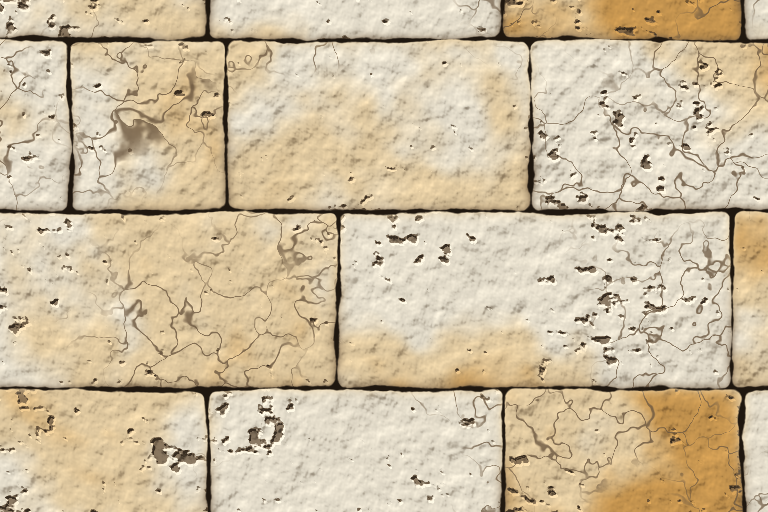
Reproduce this texture procedurally as a WebGL 2 fragment shader.

```glsl
#version 300 es
precision highp float;
// Sunlit wall of weathered limestone blocks with thin dark joints, pits and cracks.
uniform vec2 u_resolution;
out vec4 fragColor;

const vec3 PALE = vec3(0.89, 0.86, 0.79);
const vec3 TAN = vec3(0.87, 0.78, 0.62);
const vec3 OCHRE = vec3(0.77, 0.58, 0.31);
const vec3 SHADE = vec3(0.66, 0.61, 0.53);
const vec3 BROWN = vec3(0.42, 0.34, 0.25);
const vec3 GAP = vec3(0.12, 0.09, 0.06);

struct Stone { vec2 center; vec2 halfSize; float warmth; float seed; };

float hash(vec2 p) {
  return fract(sin(dot(p, vec2(127.1, 311.7))) * 43758.5453);
}

float noise(vec2 p) {
  vec2 i = floor(p), f = fract(p);
  f = f * f * (3.0 - 2.0 * f);
  return mix(mix(hash(i), hash(i + vec2(1, 0)), f.x),
             mix(hash(i + vec2(0, 1)), hash(i + vec2(1, 1)), f.x), f.y);
}

float fbm(vec2 p) {
  float sum = 0.0, amp = 0.533;
  for (int i = 0; i < 4; i++) {
    sum += amp * noise(p);
    p = mat2(1.6, 1.2, -1.2, 1.6) * p + 7.3;
    amp *= 0.5;
  }
  return sum;
}

// Gap between the two nearest cell points: zero along a crack.
float crackDistance(vec2 p) {
  vec2 cell = floor(p);
  float near = 9.0, next = 9.0;
  for (int y = -1; y <= 1; y++)
    for (int x = -1; x <= 1; x++) {
      vec2 c = cell + vec2(x, y);
      float d = length(c + vec2(hash(c), hash(c + 41.7)) - p);
      next = min(next, max(near, d));
      near = min(near, d);
    }
  return next - near;
}

float roundBox(vec2 p, vec2 halfSize, float radius) {
  vec2 q = abs(p) - halfSize + radius;
  return length(max(q, 0.0)) + min(max(q.x, q.y), 0.0) - radius;
}

// Picks the block between neighbouring joints of one course.
Stone stoneInCourse(vec2 p, float aspect, vec2 span, vec4 joints, vec4 warmth, float seed) {
  float left = -1.0, right = 1.27, warm = 0.0, index = 0.0;
  for (int i = 0; i < 4; i++) {
    float joint = joints[i];
    if (joint <= p.x / aspect) { left = joint; warm = warmth[i]; index = float(i); }
    else right = min(right, joint);
  }
  vec2 low = vec2(left * aspect, span.x), high = vec2(right * aspect, span.y);
  return Stone(0.5 * (low + high), 0.5 * (high - low), warm, seed + index * 5.7);
}

Stone findStone(vec2 p, float aspect) {
  if (p.y > 0.24 && p.y < 0.588)
    return stoneInCourse(p, aspect, vec2(0.24, 0.588), vec4(-0.049, 0.439, 0.951, 1.439),
                         vec4(0.42, 0.2, 0.6, 0.0), 31.0);
  if (p.y >= 0.588 && p.y < 0.922)
    return stoneInCourse(p, aspect, vec2(0.588, 0.922), vec4(-0.309, 0.092, 0.294, 0.691),
                         vec4(0.1, 0.3, 0.46, 0.22), 67.0);
  float base = p.y < 0.24 ? -0.078 : 0.922;
  return stoneInCourse(p, aspect, vec2(base, base + 0.318), vec4(-0.033, 0.27, 0.655, 0.967),
                       vec4(0.24, 0.06, 0.95, 0.1), 13.0);
}

// Pits gather where the coarse noise is high.
float pitDepth(vec2 p) {
  float cluster = smoothstep(0.38, 0.68, fbm(p * 6.0 + 19.0));
  float limit = mix(0.75, 0.59, cluster);
  return smoothstep(limit, limit + 0.1, fbm(p * vec2(38.0, 50.0)));
}

float relief(vec2 p) {
  return 0.7 * fbm(p * 9.0 + 3.0) + 0.5 * fbm(p * 34.0) - 0.35 * pitDepth(p);
}

void main() {
  float pixel = 1.0 / u_resolution.y;
  float aspect = u_resolution.x / u_resolution.y;
  vec2 p = gl_FragCoord.xy * pixel;
  vec2 wobble = vec2(fbm(p * 7.0), fbm(p * 7.0 + 50.0)) - 0.5;
  vec2 bent = p + 0.014 * wobble;
  Stone stone = findStone(bent, aspect);
  vec2 local = bent - stone.center;
  vec2 q = local + stone.seed;

  // Mineral staining
  float stain = stone.warmth + 2.2 * (fbm(q * 4.0) - 0.5);
  vec3 color = mix(PALE, TAN, smoothstep(0.1, 0.5, stain));
  color = mix(color, OCHRE, smoothstep(0.55, 1.05, stain));

  // Relief lit from the upper left
  float light = relief(q) - relief(q + vec2(-0.0025, 0.0045));
  color = mix(color, color * SHADE / PALE, smoothstep(0.02, 0.14, -light));
  color *= 1.0 + clamp(1.1 * light, -0.25, 0.14);

  // Pits and hairline cracks
  float pit = pitDepth(q);
  color = mix(color, BROWN, 0.75 * smoothstep(0.1, 0.9, pit));
  color = mix(color, GAP, 0.7 * smoothstep(0.85, 1.0, pit) * smoothstep(0.0, 0.1, -light));
  vec2 crackPoint = q * 10.0 + 1.6 * vec2(fbm(q * 14.0), fbm(q * 14.0 + 9.0));
  float crack = 1.0 - smoothstep(0.01, 0.035 + 12.0 * pixel, crackDistance(crackPoint));
  color = mix(color, BROWN, 0.8 * crack * smoothstep(0.46, 0.6, fbm(q * 3.0 + 27.0)));

  // Chipped edges, sunlit upper rim and dark joints
  float chip = 0.012 * (fbm(p * 28.0) - 0.5);
  float edge = roundBox(local, stone.halfSize - 0.0032, 0.014) + chip;
  float rim = exp(min(edge, 0.0) / 0.007);
  float facing = smoothstep(-0.6, 0.6, local.y / stone.halfSize.y);
  color = mix(color, mix(BROWN, TAN * 1.08, facing), 0.6 * rim);
  color = mix(color, GAP, smoothstep(-pixel, pixel, edge));
  fragColor = vec4(color, 1.0);
}
```
